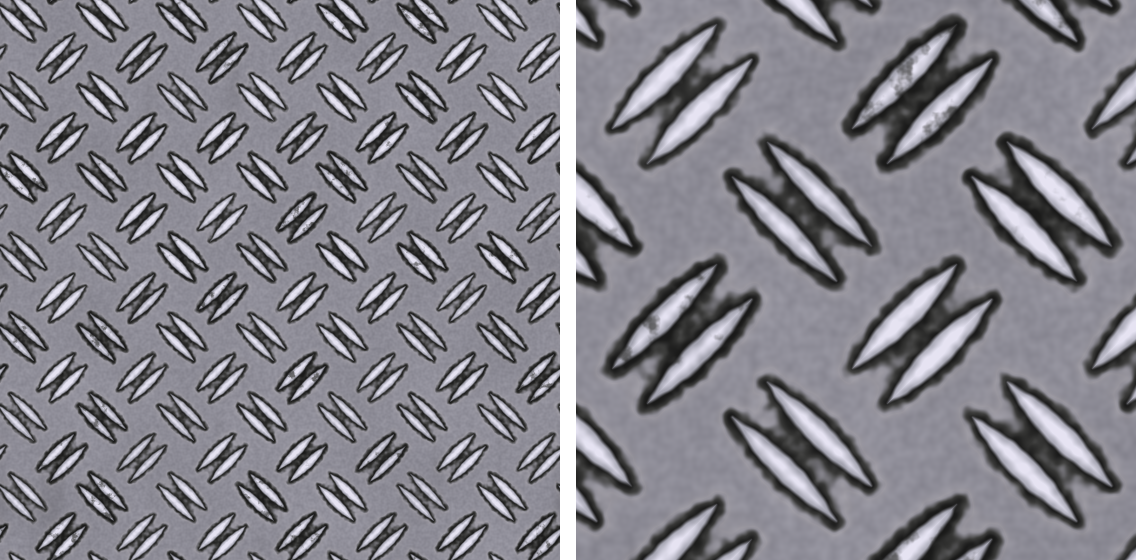
Left: the whole. Right: its middle third, enlarged.
A Shadertoy shader for this texture:

```glsl
// Worn steel tread plate: paired lens-shaped ribs, alternating between the two diagonals.
// Each diagonal has its own square lattice; lens distances give the ribs and their grimy
// outline, and wrapping gradient noise adds mottling, ragged edges and scuffs.

#define REPEATS 7.0        // lattice cells across and down
#define RIB_LENGTH 0.305   // half length of a rib, in cells
#define RIB_WIDTH 0.050    // half width of a rib, in cells
#define RIB_SPACING 0.103  // rib centre to pair centre, in cells
#define GRIME_WIDTH 0.038  // dark border around the ribs, in cells
#define GRAIN 0.045        // strength of the fine grain
#define WEAR 0.75          // strength of the scuffs on the ribs

const vec3 STEEL = vec3(0.555, 0.550, 0.592);
const vec3 STEEL_DARK = vec3(0.40, 0.395, 0.42);
const vec3 GRIME = vec3(0.10, 0.10, 0.098);
const vec3 GRIME_LIGHT = vec3(0.25, 0.25, 0.245);
const vec3 RIB_SHADE = vec3(0.64, 0.64, 0.69);
const vec3 RIB_SHINE = vec3(0.90, 0.89, 0.95);

vec2 hash2(vec2 p) {
    vec3 q = fract(p.xyx * vec3(0.1031, 0.1030, 0.0973));
    q += dot(q, q.yzx + 33.33);
    return fract((q.xx + q.yz) * q.zy);
}

// Gradient at a lattice corner, dotted with the offset from that corner
float corner(vec2 cell, vec2 offset, vec2 period) {
    float angle = 6.2832 * hash2(mod(cell, period) + period).x;
    return dot(vec2(cos(angle), sin(angle)), offset);
}

// Gradient noise, about -1 to 1, with a whole number of cells over the canvas
float noise(vec2 uv, vec2 period) {
    vec2 p = uv * period, i = floor(p), f = p - i;
    vec2 u = f * f * f * (f * (f * 6.0 - 15.0) + 10.0);
    vec2 e = vec2(0.0, 1.0);
    float low = mix(corner(i, f, period), corner(i + e.yx, f - e.yx, period), u.x);
    float high = mix(corner(i + e.xy, f - e.xy, period), corner(i + e.yy, f - e.yy, period), u.x);
    return 1.4 * mix(low, high, u.y);
}

float fbm(vec2 uv, vec2 period) {
    float sum = 0.0, gain = 0.55;
    for (int i = 0; i < 4; i++) {
        sum += gain * noise(uv, period);
        period *= 2.0;
        gain *= 0.5;
    }
    return sum;
}

// Signed distance to a lens with its long axis along x
float lens(vec2 p, float halfLength, float halfWidth) {
    p = abs(p);
    float r = (halfLength * halfLength + halfWidth * halfWidth) / (2.0 * halfWidth);
    float d = r - halfWidth;
    return (p.x - halfLength) * d > p.y * halfLength
        ? length(p - vec2(halfLength, 0.0))
        : length(p + vec2(0.0, d)) - r;
}

float smoothMin(float a, float b, float k) {
    float h = max(k - abs(a - b), 0.0) / k;
    return min(a, b) - 0.25 * h * h * k;
}

// Bare plate: broad mottling, vertical smears and small dark specks
vec3 plate(vec2 uv, float grain) {
    float mottle = fbm(uv, vec2(5.0));
    float smear = smoothstep(0.15, 0.8, fbm(uv + 0.37, vec2(9.0, 3.0)));
    float specks = smoothstep(0.5, 0.85, noise(uv, vec2(83.0, 61.0)));
    vec3 color = STEEL * (1.0 + 0.08 * mottle) + GRAIN * grain;
    return mix(color, STEEL_DARK, 0.5 * smear + 0.35 * specks * (0.3 + smear));
}

void mainImage(out vec4 fragColor, in vec2 fragCoord) {
    vec2 uv = fragCoord / iResolution.xy;
    float edge = max(REPEATS / iResolution.y, 0.010);
    float grain = 0.6 * noise(uv, vec2(190.0)) + 0.6 * noise(uv, vec2(97.0));
    float ragged = noise(uv, vec2(112.0));
    vec3 color = plate(uv, grain);

    for (int k = 0; k < 2; k++) {
        // Cell of this diagonal's lattice, turned so the ribs lie along x
        float slope = k == 0 ? -1.0 : 1.0;
        vec2 centre = k == 0 ? vec2(0.275, 0.785) : vec2(0.775, 0.275);
        vec2 p = uv * REPEATS - centre + 0.5;
        vec2 random = hash2(mod(floor(p), REPEATS) + 41.0 * float(k) + 7.0);
        p = fract(p) - 0.5;
        vec2 axis = vec2(1.0, slope) * 0.7071;
        p = vec2(dot(p, axis), dot(p, vec2(-axis.y, axis.x)));

        // The two ribs and the grime joining them
        float width = RIB_WIDTH * mix(0.88, 1.1, random.x);
        float a = lens(p - vec2(0.0, RIB_SPACING), RIB_LENGTH, width);
        float b = lens(p + vec2(0.0, RIB_SPACING), RIB_LENGTH, width);
        float rib = min(a, b) + 0.005 * ragged;
        float border = GRIME_WIDTH * mix(0.82, 1.2, random.y);
        float grime = smoothMin(a, b, 0.11) - border + 0.014 * ragged + 0.006 * grain;

        // Faint worn rim, then grime that thins outwards
        color += vec3(0.045, 0.040, 0.030) * exp(-abs(grime - 0.02) * 70.0);
        float depth = smoothstep(0.0, -0.035, grime);
        vec3 dirt = mix(GRIME_LIGHT, GRIME, depth) + 0.07 * max(grain, 0.0);
        color = mix(color, dirt, smoothstep(1.3 * edge, -1.3 * edge, grime));

        // Polished rib tops, scuffed more on some pairs than on others
        float shine = smoothstep(0.0, -0.045, rib) + 0.25 * (random.x - 0.5) + 0.3 * grain;
        vec3 metal = mix(RIB_SHADE, RIB_SHINE, clamp(shine, 0.0, 1.0));
        float scuff = smoothstep(0.35, 0.75, fbm(uv, vec2(56.0)) + 0.35 * random.y * random.y);
        metal = mix(metal, GRIME_LIGHT, WEAR * scuff * smoothstep(0.35, 0.95, random.y));
        color = mix(color, metal, smoothstep(edge, -edge, rib));
    }
    fragColor = vec4(clamp(color, 0.0, 1.0), 1.0);
}
```
